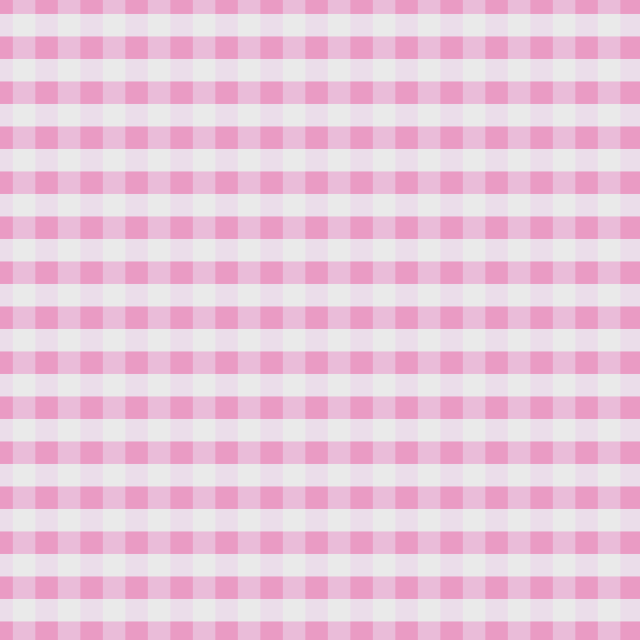
Give the GLSL for this pattern, as a three.js fragment shader.

```glsl
varying vec2 vUv;

const float PERIOD = 9.0 / 128.0;
const float BAND_WIDTH = 0.5 * PERIOD;
const vec2 BAND_CENTER = vec2(0.0728, 0.0114);

const vec3 WHITE = vec3(0.918, 0.918, 0.916);
const vec3 LAVENDER = vec3(0.920, 0.868, 0.916);
const vec3 LIGHT_PINK = vec3(0.916, 0.738, 0.850);
const vec3 DEEP_PINK = vec3(0.918, 0.608, 0.768);

// Coverage of evenly repeated bands along one axis
float bandCoverage(float position, float center, float period, float width, float blur) {
  float distanceToCenter = abs(fract((position - center) / period + 0.5) - 0.5) * period;
  return clamp((0.5 * width - distanceToCenter) / blur + 0.5, 0.0, 1.0);
}

// Blend of the four cloth tones where columns cross rows
vec3 gingham(float column, float row) {
  vec3 plainRow = mix(WHITE, LAVENDER, column);
  vec3 pinkRow = mix(LIGHT_PINK, DEEP_PINK, column);
  return mix(plainRow, pinkRow, row);
}

void main() {
  vec2 blur = max(fwidth(vUv), vec2(0.00001));
  float column = bandCoverage(vUv.x, BAND_CENTER.x, PERIOD, BAND_WIDTH, blur.x);
  float row = bandCoverage(vUv.y, BAND_CENTER.y, PERIOD, BAND_WIDTH, blur.y);
  gl_FragColor = vec4(gingham(column, row), 1.0);
}
```
